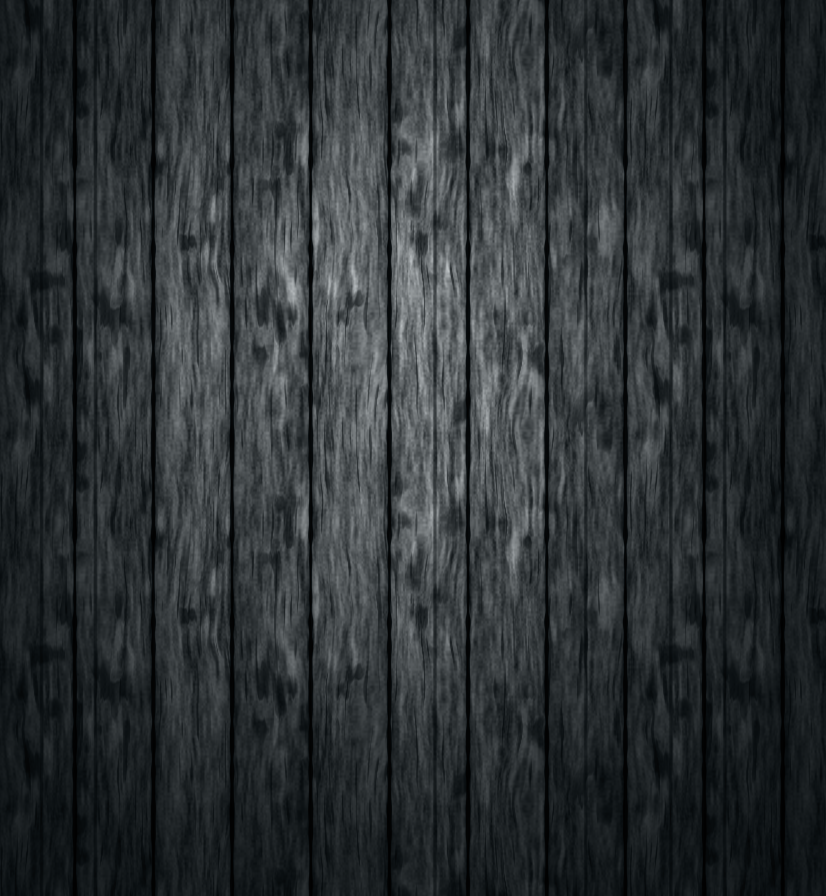
A Shadertoy shader for this texture:

```glsl
#define PLANKS 10.5        // boards across the canvas
#define PLANK_SHIFT 0.95   // position of the first gap, in boards
#define BOARD_CYCLE 8.0    // boards before the set repeats
#define TILES_DOWN 2.4     // grain repeats down the canvas
#define GAP_HALF 0.020     // half width of a gap, in boards
#define GRAIN 1.25         // contrast of the fibres
#define LIGHT_CENTRE vec2(0.48, 0.62)
#define LIGHT_SPREAD vec2(0.37, 0.45)
#define LIGHT_GAIN 0.375
#define AMBIENT 0.065

float hash(vec2 p) {
    vec3 q = fract(vec3(p.xyx) * 0.1031);
    q += dot(q, q.yzx + 33.33);
    return fract((q.x + q.y) * q.z);
}

// Value noise that wraps vertically after cells.y cells
float noise(vec2 p, vec2 cells, float seed) {
    p *= cells;
    vec2 i = floor(p), f = fract(p);
    f = f * f * (3.0 - 2.0 * f);
    float y0 = mod(i.y, cells.y), y1 = mod(i.y + 1.0, cells.y);
    vec2 x = vec2(i.x, i.x + 1.0) + seed * 71.0 + 13.0;
    return mix(mix(hash(vec2(x.x, y0)), hash(vec2(x.y, y0)), f.x),
               mix(hash(vec2(x.x, y1)), hash(vec2(x.y, y1)), f.x), f.y);
}

// Relative brightness of the weathered wood on one board
float wood(vec2 p, float seed) {
    // Slow sideways drift of the fibres
    vec2 q = p;
    q.x += 0.14 * (noise(p, vec2(2.0, 4.0), seed + 1.0) - 0.5);
    q.x += 0.03 * (noise(p, vec2(6.0, 16.0), seed + 2.0) - 0.5);

    float broad = noise(q, vec2(4.0, 3.0), seed + 3.0) - 0.5;
    float streak = noise(q, vec2(10.0, 6.0), seed + 4.0) - 0.5;
    float fibre = noise(q, vec2(23.0, 13.0), seed + 5.0) - 0.5;
    float fine = noise(q, vec2(38.0, 34.0), seed + 6.0) - 0.5;
    float speck = noise(q, vec2(44.0, 150.0), seed + 7.0) - 0.5;
    float tone = 1.0 + GRAIN * (0.26 * broad + 0.34 * streak + 0.46 * fibre
                              + 0.36 * fine + 0.20 * speck);

    // Worn patches: dark chips and pale flakes
    float wear = noise(p, vec2(2.0, 4.0), seed + 8.0);
    float chip = noise(q, vec2(8.0, 20.0), seed + 9.0) + 0.35 * fine;
    float flake = noise(q, vec2(9.0, 11.0), seed + 10.0) + 0.30 * fibre;
    tone *= 1.0 - 0.55 * smoothstep(0.55, 0.82, chip) * smoothstep(0.52, 0.78, wear);
    tone += 0.42 * smoothstep(0.64, 0.90, flake) * smoothstep(0.35, 0.65, wear);

    // Short cracks along the fibres
    float crack = noise(q, vec2(28.0, 9.0), seed + 11.0);
    tone *= 1.0 - 0.45 * smoothstep(0.76, 0.94, crack);
    return tone;
}

void mainImage(out vec4 fragColor, in vec2 fragCoord) {
    vec2 uv = fragCoord / iResolution.xy;
    float pixel = PLANKS / iResolution.x;

    // Board coordinates; the set of boards repeats across
    float across = uv.x * PLANKS - PLANK_SHIFT;
    float board = mod(floor(across), BOARD_CYCLE);
    vec2 p = vec2(fract(across), uv.y * TILES_DOWN);
    float seed = board * 17.0;

    float tone = wood(p, seed);
    tone *= 0.90 + 0.20 * hash(vec2(board, 4.7));

    // Narrow groove inside some boards
    float grooveX = mix(0.25, 0.65, hash(vec2(board, 9.1)));
    float grooveOn = step(0.45, hash(vec2(board, 2.3)));
    float groove = 1.0 - smoothstep(0.008, 0.022 + pixel, abs(p.x - grooveX));
    tone *= 1.0 - 0.45 * grooveOn * groove;

    // Gaps with ragged sides, soft shadow and a worn pale edge
    float edge = min(p.x, 1.0 - p.x);
    float ragged = 0.018 * (noise(vec2(0.0, p.y), vec2(1.0, 30.0), 3.0) - 0.5);
    float gap = 1.0 - smoothstep(GAP_HALF - 0.5 * pixel, GAP_HALF + pixel, edge + ragged);
    float shadow = exp(-edge / 0.055);
    float rim = exp(-pow((1.0 - p.x - 0.068) / 0.020, 2.0));
    tone += 0.28 * rim * noise(p, vec2(1.0, 5.0), seed + 12.0);
    tone *= (1.0 - 0.45 * shadow) * (1.0 - 0.88 * gap);

    // Spot of light that fades to dark borders
    vec2 d = (uv - LIGHT_CENTRE) / LIGHT_SPREAD;
    float light = AMBIENT + LIGHT_GAIN * exp(-dot(d, d));
    float value = max(light * tone, 0.0);

    // Cool grey tint
    vec3 tint = vec3(-0.018, 0.002, 0.012) * smoothstep(0.0, 0.06, value);
    fragColor = vec4(clamp(value + tint, 0.0, 1.0), 1.0);
}
```
